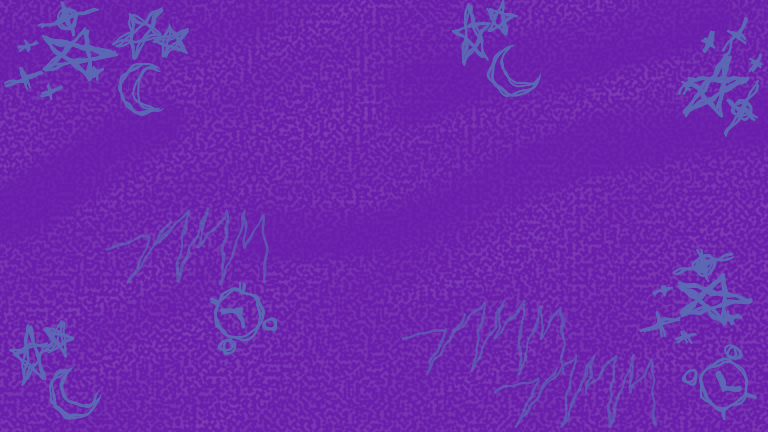
Give the GLSL for this background, as a Shadertoy shader.

```glsl
// A violet, grainy night backdrop with loose blue doodles: stars, moons, clocks, scribbles.
// Gradient noise makes the grain and faint brush bands; the doodles are distance fields
// sketched twice, each time bent by another low noise, on a canvas 90 units high.

const float CANVAS_HEIGHT = 90.0;
const vec3 VIOLET = vec3(0.412, 0.122, 0.675);
const vec3 LILAC = vec3(0.485, 0.235, 0.705);
const vec3 INK = vec3(0.350, 0.440, 0.715);
const float GRAIN_SCALE = 1.2;
const float BAND_TILT = 0.42;
const float PEN_RADIUS = 0.27;
const float PEN_WOBBLE = 1.1;
const float DOODLE_OPACITY = 0.88;
const float SCRIBBLE_OPACITY = 0.62;
const float TAU = 6.2831853;

vec2 gradient(vec2 cell) {
    float h = fract(sin(dot(cell, vec2(127.1, 311.7))) * 43758.5);
    return vec2(cos(TAU * h), sin(TAU * h));
}

float noise(vec2 p) {
    vec2 i = floor(p), f = fract(p);
    vec2 u = f * f * f * (f * (f * 6.0 - 15.0) + 10.0);
    vec2 e = vec2(0.0, 1.0);
    float low = mix(dot(gradient(i), f), dot(gradient(i + e.yx), f - e.yx), u.x);
    float high = mix(dot(gradient(i + e), f - e), dot(gradient(i + 1.0), f - 1.0), u.x);
    return mix(low, high, u.y);
}

// Local coordinates of a shape turned by angle about its centre
vec2 place(vec2 p, vec2 centre, float angle) {
    float c = cos(angle), s = sin(angle);
    return mat2(c, -s, s, c) * (p - centre);
}

float segment(vec2 p, vec2 a, vec2 b) {
    vec2 ab = b - a;
    return length(p - a - ab * clamp(dot(p - a, ab) / dot(ab, ab), 0.0, 1.0));
}

float ring(vec2 p, float radius) { return abs(length(p) - radius); }

vec2 polar(float angle) { return vec2(cos(angle), sin(angle)); }

// Five crossing strokes
float star(vec2 p, vec2 size, float tilt) {
    float d = 1e3;
    for (int i = 0; i < 5; i++) {
        float a = TAU * (0.25 + float(i) * 0.4) + tilt;
        d = min(d, segment(p, size * polar(a), size * polar(a + TAU * 0.4)));
    }
    return d;
}

float sparkle(vec2 p, float size) {
    p = place(p, vec2(0.0), 0.32);
    float rays = min(segment(p, vec2(-size, 0.0), vec2(size, 0.0)),
                     segment(p, vec2(0.0, -size * 0.55), vec2(0.0, size * 0.55)));
    return rays - 0.25 * smoothstep(size * 0.5, 0.0, length(p));
}

float starCluster(vec2 p) {
    float d = star(p, vec2(8.0, 5.1), -0.3) - 0.12;
    vec2 halo = p - vec2(-1.7, 7.3);
    d = min(d, min(sparkle(halo, 6.2), ring(halo, 1.8)));
    d = min(d, sparkle(p - vec2(-10.8, -5.2), 4.0));
    d = min(d, sparkle(p - vec2(-10.2, 1.7), 1.8));
    d = min(d, sparkle(p - vec2(4.0, -4.0), 1.7));
    return min(d, sparkle(p - vec2(-5.4, -7.9), 2.1));
}

float moonGroup(vec2 p) {
    float stars = min(star(p, vec2(4.0, 6.5), 0.15), star(p - vec2(5.8, 3.5), vec2(3.1, 3.7), -0.2));
    vec2 m = p - vec2(9.0, -7.5);
    float crescent = max(length(m) - 5.0, 4.3 - length(m - 1.6));
    return min(stars, abs(crescent));
}

float alarmClock(vec2 p) {
    float d = ring(p * vec2(1.0, 0.95), 4.7);
    d = min(d, segment(p, vec2(0.2, 0.6), vec2(-3.2, 0.9)) - 0.15);
    d = min(d, segment(p, vec2(0.2, 0.6), vec2(1.0, -2.6)) - 0.15);
    for (float side = -1.0; side < 2.0; side += 2.0) {
        vec2 foot = polar(2.06 + side * 0.63);
        d = min(d, ring(p - 7.0 * polar(-1.12 + side * 0.8), 1.2));
        d = min(d, segment(p, foot * 4.8, foot * 6.5));
    }
    return d;
}

// Zigzag whose strokes lean less towards the right
vec2 zigzagPoint(float n) {
    float t = n / 13.0, up = mod(n, 2.0);
    float x = mix(-14.0, 14.5, t) + (up * 2.0 - 1.0) * mix(3.5, 1.0, t);
    float peak = mix(1.5, 7.8, smoothstep(0.0, 0.45, t)) - 1.5 * t * t;
    return vec2(x, mix(-4.0 + 3.6 * cos(n * TAU / 4.0), peak, up));
}

float scribble(vec2 p) {
    float d = 1e3;
    for (float n = 0.0; n < 14.0; n++) d = min(d, segment(p, zigzagPoint(n), zigzagPoint(n + 1.0)));
    return d;
}

// Soft-edged dark brush stroke
float shade(vec2 p, vec2 a, vec2 b, float radius) {
    return 1.0 - smoothstep(radius - 2.0, radius + 3.0, segment(p, a, b));
}

void mainImage(out vec4 fragColor, in vec2 fragCoord) {
    float pixel = CANVAS_HEIGHT / iResolution.y;
    vec2 p = fragCoord * pixel;

    // Brush bands set how strongly the grain shows
    float dark = max(shade(p, vec2(54, 41), vec2(81, 42), 4.5), shade(p, vec2(81, 42), vec2(125, 60), 5.0));
    dark = max(dark, shade(p, vec2(125, 60), vec2(160, 66), 5.5));
    dark = max(dark, shade(p, vec2(3, 46), vec2(32, 64), 6.0));
    dark = max(dark, 0.8 * shade(p, vec2(86, 70), vec2(146, 86), 6.0));
    dark = max(dark, 0.6 * shade(p, vec2(0, 78), vec2(50, 90), 6.0));
    float streak = noise(place(p, vec2(0.0), BAND_TILT) * vec2(0.03, 0.15));
    float strength = clamp(0.8 + 0.45 * streak - 0.6 * dark, 0.2, 1.0);
    float grain = smoothstep(-0.12, 0.32, noise(p * GRAIN_SCALE));
    vec3 color = mix(VIOLET, LILAC, grain * strength);

    // Two passes of the pen
    float doodles = 1e3, scribbles = 1e3;
    for (float pass = 0.0; pass < 2.0; pass++) {
        vec2 s = p * 0.3 + pass * 37.3;
        vec2 q = p + PEN_WOBBLE * vec2(noise(s), noise(s + 71.7)) + pass * vec2(0.3, -0.25);
        doodles = min(doodles, starCluster(q - vec2(16.0, 78.7)));
        doodles = min(doodles, starCluster(q - vec2(148.5, 27.5)));
        doodles = min(doodles, starCluster(place(q, vec2(148.7, 71.5), -2.44)));
        doodles = min(doodles, moonGroup(q - vec2(98.5, 82.5)));
        doodles = min(doodles, moonGroup(q - vec2(6.7, 15.6)));
        doodles = min(doodles, moonGroup(place(q, vec2(29.4, 83.1), -0.8)));
        doodles = min(doodles, alarmClock(q - vec2(49.8, 24.4)));
        doodles = min(doodles, alarmClock(place(q, vec2(151.0, 9.6), -3.05)));
        if (pass < 0.5) {
            scribbles = min(scribble(q - vec2(39.8, 38.8)), scribble(q - vec2(101.5, 19.8)));
            scribbles = min(scribbles, scribble(q - vec2(120.4, 8.8)));
        }
    }
    vec2 cover = 1.0 - smoothstep(-0.6 * pixel, 0.6 * pixel, vec2(doodles, scribbles) - PEN_RADIUS);
    color = mix(color, INK, max(cover.x * DOODLE_OPACITY, cover.y * SCRIBBLE_OPACITY));
    fragColor = vec4(color, 1.0);
}
```
